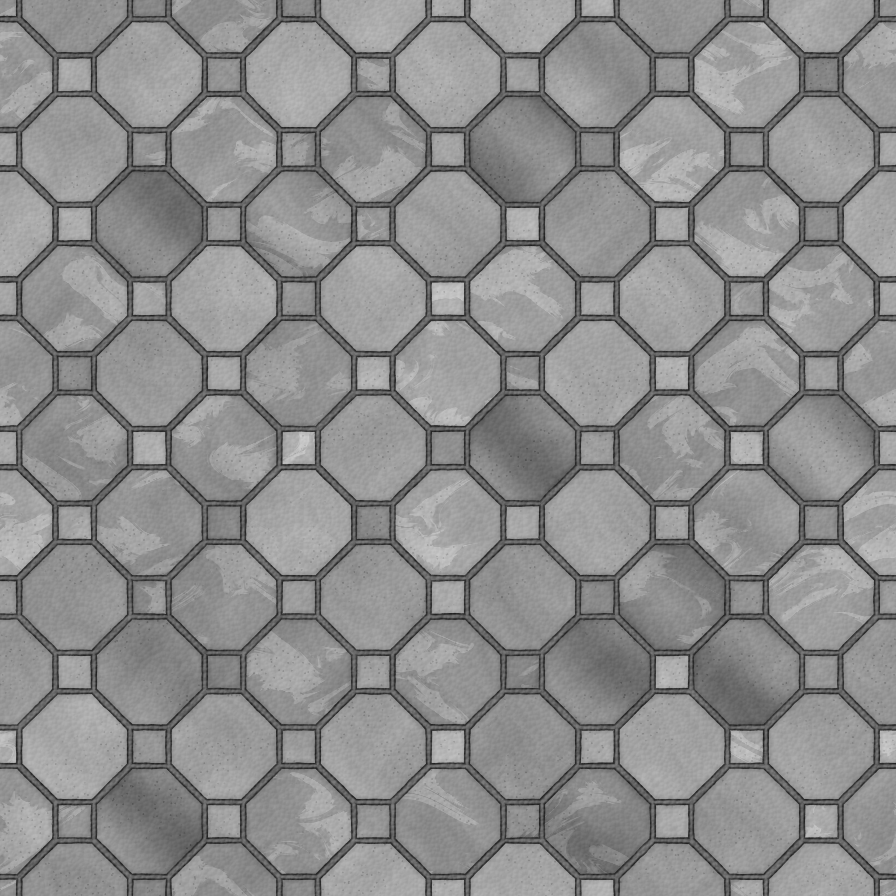
Reproduce this texture procedurally as a WebGL 2 fragment shader.

```glsl
#version 300 es
precision highp float;
// Worn grey paving of octagons and small squares set in dark, gritty mortar.

uniform vec2 u_resolution;
out vec4 fragColor;

const float GRID = 12.0;          // tile centres across and down
const float OCT_HALF = 0.70;      // sizes in grid steps
const float OCT_DIAGONAL = 0.655;
const float SQUARE_HALF = 0.215;
const float MORTAR_DARK = 0.19;
const float MORTAR_LIGHT = 0.42;
const float TILE_GREY = 0.615;

vec2 hash2(vec2 p) {
  vec3 q = fract(vec3(p.xyx) * vec3(0.1031, 0.1030, 0.0973));
  q += dot(q, q.yzx + 33.33);
  return fract((q.xx + q.yz) * q.zy);
}

// Distance to the nearest scattered point
float cellular(vec2 p) {
  vec2 base = floor(p), local = fract(p);
  float nearest = 2.0;
  for (int y = -1; y <= 1; y++) {
    for (int x = -1; x <= 1; x++) {
      vec2 offset = vec2(x, y);
      vec2 toPoint = offset + hash2(base + offset + 71.0) - local;
      nearest = min(nearest, dot(toPoint, toPoint));
    }
  }
  return sqrt(nearest);
}

// Layered, warped sines, roughly -1 to 1
float clouds(vec2 p) {
  float sum = 0.0, amp = 0.55;
  for (int i = 0; i < 6; i++) {
    p += 0.65 * sin(p.yx * 1.3 + float(i) * 1.7);
    sum += amp * sin(p.x) * cos(p.y);
    p = mat2(0.8, -0.6, 0.6, 0.8) * p * 1.75 + 2.1;
    amp *= 0.62;
  }
  return sum;
}

// Fine relief lit from the upper left
float relief(vec2 p) {
  return cellular(p + vec2(-0.25, 0.3)) - cellular(p);
}

float squareDistance(vec2 p, float halfSize) {
  p = abs(p);
  return max(p.x, p.y) - halfSize;
}

float octagonDistance(vec2 p) {
  float diagonal = (abs(p.x) + abs(p.y)) * 0.70711 - OCT_DIAGONAL;
  return max(squareDistance(p, OCT_HALF), diagonal);
}

// Finds the closest tile: xy = its grid position, z = signed distance
vec3 nearestTile(vec2 p) {
  vec3 best = vec3(0.0, 0.0, 9.0);
  for (int i = 0; i < 4; i++) {
    vec2 id = floor(p) + vec2(i % 2, i / 2);
    bool isSquare = mod(id.x + id.y, 2.0) < 0.5;
    float d = isSquare ? squareDistance(p - id, SQUARE_HALF) : octagonDistance(p - id);
    if (d < best.z) best = vec3(id, d);
  }
  return best;
}

// Stained face of one tile
float tileShade(vec2 p, vec2 id, float d, float grit) {
  vec2 wrapped = mod(id, GRID);
  vec2 tone = hash2(wrapped + 5.0), kind = hash2(wrapped + 41.0);
  float isSquare = 1.0 - mod(id.x + id.y, 2.0);
  vec2 q = p - id + tone * 37.0;
  float shade = TILE_GREY + (tone.x - 0.5) * mix(0.09, 0.18, isSquare);

  // Broad stains, heavier on a few tiles
  float heavy = smoothstep(0.76, 0.95, kind.x) * (1.0 - isSquare);
  float stain = clouds(q * 2.6);
  shade += 0.045 * stain - heavy * (0.09 + 0.08 * sin(q.x * 2.7 + q.y * 3.1));

  // Pale, ragged flakes on some tiles
  float flaked = smoothstep(0.62, 0.72, kind.y);
  float flake = clouds(q * vec2(2.3, 3.6) + 13.0);
  shade += flaked * (0.085 * smoothstep(0.12, 0.26, flake) - 0.025);

  // Scratches, grain, pits and a softly worn rim
  float scratch = sin(q.x * 31.0 + q.y * 19.0 + 3.0 * stain) * sin(q.x * 4.0 - q.y * 7.0);
  shade += 0.010 * scratch + 0.055 * grit;
  float pit = 1.0 - smoothstep(0.06, 0.16, cellular(q * 9.0));
  shade -= 0.09 * pit * smoothstep(-0.1, 0.4, flake);
  return shade - 0.055 * smoothstep(-0.07, 0.0, d);
}

// Gritty joint with dark creases along the tiles
float mortarShade(vec2 p, float d, float grit) {
  float shade = mix(MORTAR_DARK, MORTAR_LIGHT, smoothstep(0.008, 0.036, d));
  return shade + 0.13 * grit + 0.035 * clouds(p * 5.0);
}

void main() {
  vec2 p = gl_FragCoord.xy / u_resolution * GRID;
  float pixel = GRID / min(u_resolution.x, u_resolution.y);
  vec3 tile = nearestTile(p);
  float d = tile.z + 0.006 * clouds(p * 9.0);
  float grit = relief(p * 17.0);
  float face = tileShade(p, tile.xy, d, grit);
  float joint = mortarShade(p, d, grit);
  float edge = smoothstep(-0.6 * pixel, 0.6 * pixel, d);
  fragColor = vec4(vec3(clamp(mix(face, joint, edge), 0.0, 1.0)), 1.0);
}
```
